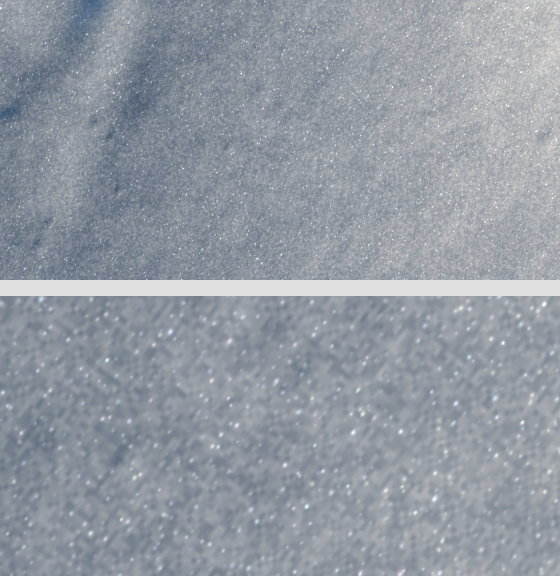
Top, the full canvas; bottom, a detail of the centre.
Reproduce this texture procedurally as a Shadertoy shader.

```glsl
const vec3 SHADE_COLOR = vec3(0.350, 0.407, 0.480);
const vec3 LIGHT_COLOR = vec3(0.735, 0.738, 0.743);
const vec3 DEEP_BLUE = vec3(-0.06, 0.0, 0.05);
const vec2 SLOPE_DIR = vec2(0.6, 0.8);
const float LEFT_TONE = 0.32;
const float RIGHT_TONE = 0.80;
const float CORNER_GLOW = 0.28;
const float BAND_GAIN = 1.55;
const float LUMP_CONTRAST = 0.17;
const float GRAIN_CONTRAST = 0.38;
const float GRAIN_SCALE = 165.0;
const int DENT_COUNT = 9;
const float DENT_DEPTH = 0.32;
const int GLINT_LAYERS = 3;
const float GLINT_SCALE = 30.0;
const float GLINT_RADIUS = 0.0028;
const float GLINT_GAIN = 0.46;
const float GLINT_RARITY = 5.0;

float hash(vec2 p) {
    return fract(sin(dot(p, vec2(127.1, 311.7))) * 43758.5453);
}

vec2 hash2(vec2 p) {
    return vec2(hash(p), hash(p + 19.7));
}

float noise(vec2 p) {
    vec2 i = floor(p), f = fract(p);
    f = f * f * (3.0 - 2.0 * f);
    float low = mix(hash(i), hash(i + vec2(1, 0)), f.x);
    float high = mix(hash(i + vec2(0, 1)), hash(i + vec2(1, 1)), f.x);
    return mix(low, high, f.y) - 0.5;
}

// Coordinates along and across the slope
vec2 toSlope(vec2 p) {
    return vec2(dot(p, SLOPE_DIR), dot(p, vec2(-SLOPE_DIR.y, SLOPE_DIR.x)));
}

// Soft band around the segment a-b, fading from a to b
float band(vec2 p, vec2 a, vec2 b, float width, float endFade) {
    vec2 ab = b - a;
    float h = clamp(dot(p - a, ab) / dot(ab, ab), 0.0, 1.0);
    float d = length(p - a - ab * h) / width;
    return exp(-d * d) * mix(1.0, endFade, h);
}

// Broad light and drift shadows
float driftTone(vec2 p) {
    float tone = mix(LEFT_TONE, RIGHT_TONE, smoothstep(0.3, 1.95, p.x));
    tone += CORNER_GLOW * smoothstep(1.35, 2.1, p.x) * smoothstep(0.0, 1.0, p.y);
    float ridges = 0.30 * band(p, vec2(0.0, 1.05), vec2(0.14, 0.9), 0.14, 0.5)
                 + 0.22 * band(p, vec2(0.46, 0.95), vec2(0.22, 0.3), 0.10, 0.8);
    float hollows = 0.14 * band(p, vec2(0.56, 1.02), vec2(0.47, 0.62), 0.055, 0.7)
                  + 0.09 * band(p, vec2(0.54, 0.75), vec2(0.24, 0.05), 0.12, 0.6)
                  + 0.17 * band(p, vec2(0.28, 0.86), vec2(0.0, 0.58), 0.06, 0.8);
    return tone + BAND_GAIN * (ridges - hollows);
}

// Mottled lumps drawn out along the slope
float lumps(vec2 p) {
    vec2 q = toSlope(p);
    return noise(q * vec2(4.0, 8.0)) * 0.8 + noise(q * vec2(11.0, 22.0) + 7.0)
         + noise(q * vec2(28.0, 44.0) + 31.0) * 0.6;
}

float grain(vec2 p) {
    vec2 q = toSlope(p);
    return noise(q * GRAIN_SCALE * vec2(0.85, 1.1)) + 0.28 * noise(q * GRAIN_SCALE * 0.45 + 53.0);
}

// Small pits, each with a lit rim below
float dents(vec2 p) {
    float sum = 0.0;
    for (int i = 0; i < DENT_COUNT; i++) {
        vec2 seed = vec2(float(i) * 3.1 + 2.0, 8.3);
        vec2 center = hash2(seed) * vec2(2.0, 0.85) + vec2(0.0, 0.08);
        float size = mix(0.012, 0.024, hash(seed + 4.4));
        vec2 q = toSlope(p - center) / (size * vec2(1.5, 0.8));
        vec2 rim = q - vec2(-0.4, -1.7);
        sum += 0.5 * exp(-dot(rim, rim)) - exp(-dot(q, q));
    }
    return sum;
}

// Scattered ice glints, finer and fainter per layer
vec3 glints(vec2 p) {
    vec3 sum = vec3(0.0);
    vec2 q = toSlope(p);
    for (int i = 0; i < GLINT_LAYERS; i++) {
        float layer = float(i);
        float scale = GLINT_SCALE * (1.0 + 0.75 * layer);
        vec2 cell = floor(q * scale);
        vec2 seed = cell + layer * 37.0;
        vec2 center = (cell + 0.2 + 0.6 * hash2(seed)) / scale;
        float radius = GLINT_RADIUS * mix(0.75, 1.15, hash(seed + 5.3)) / (1.0 + 0.1 * layer);
        vec2 d = (q - center) / (radius * vec2(1.2, 0.85));
        float power = pow(hash(seed + 11.9), GLINT_RARITY) / (1.0 + 0.35 * layer);
        vec3 tint = 1.0 + 0.14 * cos(6.283 * (hash(seed + 23.1) + vec3(0.0, 0.33, 0.67)));
        sum += tint * power * exp(-dot(d, d));
    }
    return sum * GLINT_GAIN;
}

void mainImage(out vec4 fragColor, in vec2 fragCoord) {
    vec2 p = fragCoord / iResolution.y;
    float deepShadow = band(p, vec2(0.35, 1.03), vec2(0.26, 0.87), 0.05, 0.25)
                     + 0.6 * band(p, vec2(0.0, 0.585), vec2(0.06, 0.61), 0.018, 0.7);
    float tone = driftTone(p) - 0.5 * deepShadow;
    tone += LUMP_CONTRAST * lumps(p) + DENT_DEPTH * dents(p);
    tone += GRAIN_CONTRAST * grain(p) * (1.0 - 0.6 * min(deepShadow, 1.0));
    vec3 color = mix(SHADE_COLOR, LIGHT_COLOR, tone) + DEEP_BLUE * deepShadow;
    color += glints(p) * (1.0 - 0.8 * min(deepShadow, 1.0));
    fragColor = vec4(clamp(color, 0.0, 1.0), 1.0);
}
```
